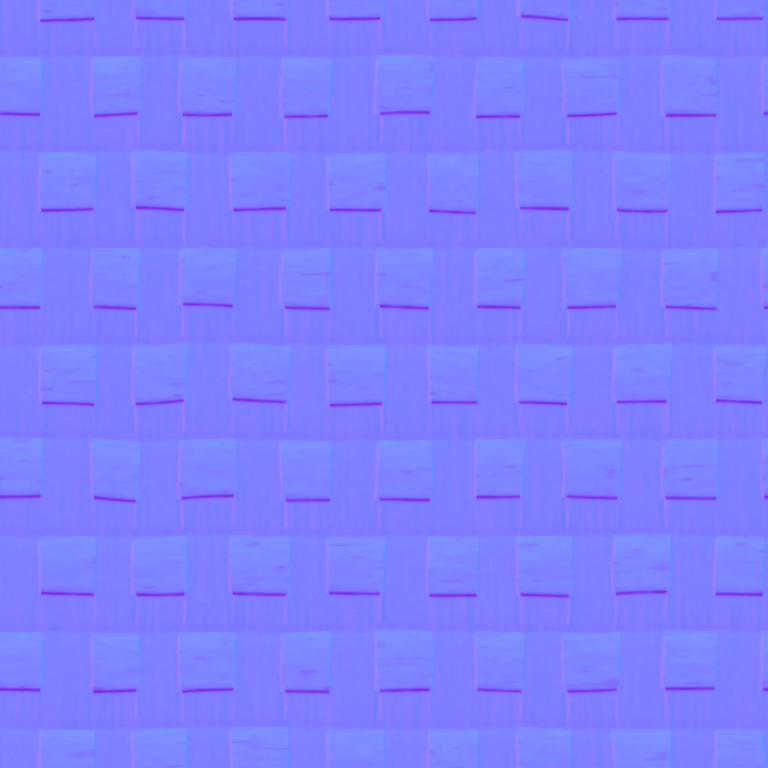
Give the GLSL for this texture map, as a three.js fragment shader.

```glsl
varying vec2 vUv;

const vec2 CELLS = vec2(16.0, 8.0);        // strands across, rows up
const vec2 SHIFT = vec2(0.125, -0.42);     // weave offset, in cells
const vec2 REST_SLOPE = vec2(-0.012, 0.004);
const float EDGE_JITTER = 0.17;            // uneven strand widths
const float OVERLAP = 0.1;                 // how far a patch covers its neighbour
const float PATCH_BOTTOM = 0.39;           // lower edge, as a part of the row
const float SIDE_WIDTH = 0.032;
const float LIP_WIDTH = 0.017;
const float LIP_SLOPE = 0.72;
const float LEFT_SLOPE = 0.25;
const float RIGHT_SLOPE = 0.15;
const float GAP_LINE_SLOPE = 0.3;
const float STRAND_GRAIN = 0.085;
const float PATCH_GRAIN = 0.13;

float hash(vec2 p) {
  vec3 q = fract(vec3(p.xyx) * 0.1031);
  q += dot(q, q.yzx + 33.33);
  return fract((q.x + q.y) * q.z);
}

// Value noise that wraps after a whole number of lattice cells
float noise(vec2 uv, vec2 period) {
  vec2 p = uv * period;
  vec2 i = floor(p), f = fract(p);
  f = f * f * (3.0 - 2.0 * f);
  vec2 a = mod(i, period), b = mod(i + 1.0, period);
  return mix(mix(hash(a), hash(vec2(b.x, a.y)), f.x),
             mix(hash(vec2(a.x, b.y)), hash(b), f.x), f.y);
}

float bell(float x, float width) {
  x /= width;
  return exp(-x * x);
}

// Fine fibres running along the strands
float strandFibres(vec2 uv) {
  return 0.6 * noise(uv, vec2(170.0, 11.0)) + 0.4 * noise(uv + 0.37, vec2(256.0, 26.0)) - 0.5;
}

// Coarser fibres running across the patches
float patchFibres(vec2 uv) {
  return 0.55 * noise(uv, vec2(34.0, 150.0)) + 0.45 * noise(uv + 0.61, vec2(70.0, 240.0)) - 0.5;
}

void main() {
  // Weave coordinates with slightly wavy strands
  vec2 wave = vec2(noise(vUv, vec2(16.0, 24.0)), noise(vUv + 0.23, vec2(12.0, 8.0))) - 0.5;
  vec2 p = vUv * CELLS + SHIFT + wave * vec2(0.06, 0.05);
  float row = floor(p.y);
  float f = fract(p.y);
  float rowId = mod(row, CELLS.y);

  // Nearest strand boundary, and the side of it that holds the patch
  float boundary = floor(p.x + 0.5);
  float boundaryId = mod(boundary, CELLS.x);
  float side = mod(boundary + row, 2.0) < 0.5 ? 1.0 : -1.0;
  float strength = hash(vec2(boundaryId, 41.0));
  float fromEdge = p.x - boundary - EDGE_JITTER * (hash(vec2(boundaryId, 17.0)) - 0.5);
  float column = side > 0.0 ? boundary : boundary - 1.0;
  vec2 patchId = vec2(mod(column, CELLS.x), rowId);
  float tilt = hash(patchId + 53.0) - 0.5;
  float localX = p.x - column - 0.5;

  // Patch outline
  float lean = 0.07 * (hash(patchId + 29.0) - 0.5) * (f - 0.7);
  float inside = side * (fromEdge + lean) + OVERLAP * strength;
  float bottom = PATCH_BOTTOM + 0.03 * (hash(patchId + 7.0) - 0.5) + 0.05 * tilt * localX;
  float across = smoothstep(-0.02, 0.02, inside);
  float above = smoothstep(bottom - 0.012, bottom + 0.012, f);
  float cover = across * above;
  float gap = 1.0 - above;

  // Rounded rows with a soft crease between them
  vec2 slope = REST_SLOPE;
  slope.y += 0.065 * exp((f - 1.0) / 0.13) * (1.0 - smoothstep(0.96, 1.0, f));
  slope.y -= 0.075 * exp(-f / 0.08) * smoothstep(0.0, 0.04, f);
  slope.y += mix(-0.015, 0.02 + 0.06 * smoothstep(0.55, 1.0, f), cover);

  // Fibres, denser where a strand dives under a patch
  float underPatch = across * gap;
  float fibres = strandFibres(vUv + vec2(wave.y * 0.002, 0.0));
  slope.x += (1.0 - cover) * STRAND_GRAIN * (1.0 + 0.7 * underPatch) * fibres;
  vec2 grainUv = vUv + vec2(0.0, tilt * localX * 0.006 + wave.x * 0.004);
  slope.y += cover * PATCH_GRAIN * patchFibres(grainUv);
  slope += 0.025 * (vec2(noise(vUv, vec2(180.0)), noise(vUv + 0.5, vec2(180.0))) - 0.5);

  // Sparse cracks on the patches and flecks on the strands
  float crack = smoothstep(0.82, 0.98, noise(grainUv + 0.17, vec2(30.0, 128.0)));
  float fleck = smoothstep(0.93, 1.0, noise(vUv + 0.71, vec2(120.0, 70.0)));
  slope.y -= cover * 0.13 * crack;
  slope.x += (1.0 - cover) * 0.12 * fleck;

  // Broken ridges at the patch sides
  float wear = 0.5 + 0.8 * noise(vUv, vec2(32.0, 128.0));
  float sideRidge = bell(inside, SIDE_WIDTH) * above * (1.0 - smoothstep(0.9, 1.0, f)) * wear;
  slope.x += sideRidge * (side > 0.0 ? LEFT_SLOPE : -RIGHT_SLOPE);
  slope.y += sideRidge * (side > 0.0 ? 0.0 : 0.06);

  // Steep lower lip with a faint roll above it
  float lipSpan = smoothstep(-0.01, 0.04, inside - 0.7 * OVERLAP * strength);
  float lipWear = 0.7 + 0.5 * noise(vUv, vec2(64.0, 16.0));
  float lip = bell(f - bottom, LIP_WIDTH) * LIP_SLOPE * lipWear;
  float roll = bell(f - bottom - 0.03, 0.03) * 0.09;
  slope.y -= lipSpan * (lip + roll);

  // Strand boundaries left showing below the patches
  float gapFade = gap * smoothstep(0.02, 0.16, f);
  float gapLine = bell(fromEdge, SIDE_WIDTH) - 0.35 * bell(fromEdge + 0.08 * side, 0.04);
  slope.x += GAP_LINE_SLOPE * strength * strength * gapFade * gapLine * wear;

  gl_FragColor = vec4(normalize(vec3(slope, 1.0)) * 0.5 + 0.5, 1.0);
}
```
